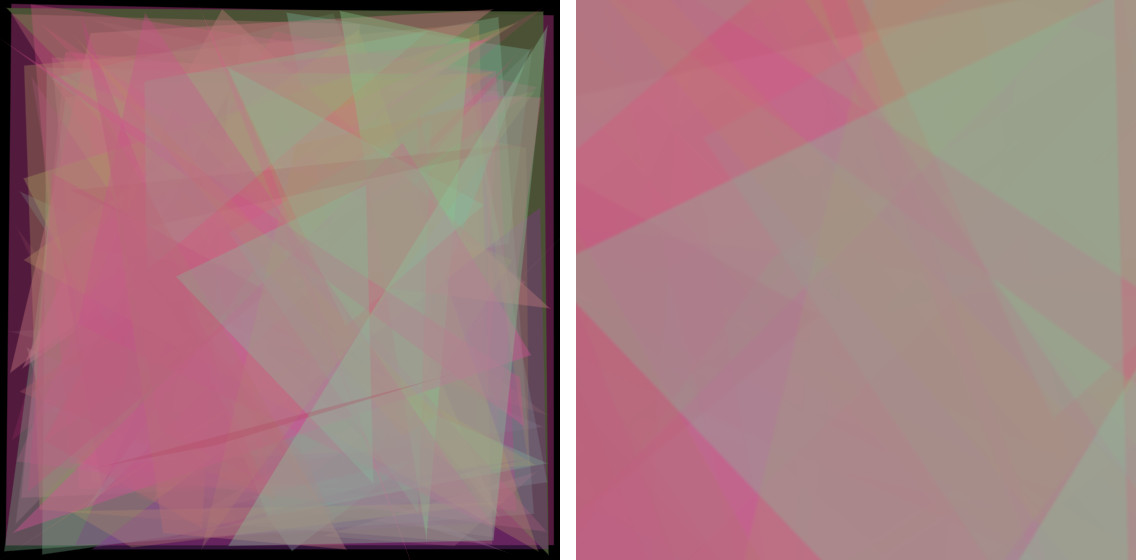
Left: the whole. Right: its middle third, enlarged.
This background is drawn by a Shadertoy shader. Its source:

```glsl
// Translucent shards in pinks, sage and tan piled over a black ground.
// A dark rim and jittered full-size sheets form the body; hashed triangles
// and thin slivers are then alpha-blended on top in loops.

const int SHEETS = 7;
const int SHARDS = 68;
const vec3 PLUM = vec3(0.35, 0.11, 0.26);
const vec3 OLIVE = vec3(0.29, 0.34, 0.20);
const vec3 MAGENTA = vec3(0.74, 0.17, 0.52);

// Three random values in 0..1 from one number
vec3 hash3(float n) {
    vec3 q = fract(n * vec3(0.1031, 0.1030, 0.0973));
    q += dot(q, q.yzx + 33.33);
    return fract((q.xxy + q.yzz) * q.zyx);
}

// Signed distance to the line a-b, negative on its left
float edgeDistance(vec2 p, vec2 a, vec2 b) {
    vec2 d = b - a;
    return dot(p - a, vec2(d.y, -d.x)) / max(length(d), 1e-4);
}

float triangleDistance(vec2 p, vec2 a, vec2 b, vec2 c) {
    vec2 u = b - a, v = c - a;
    float winding = u.x * v.y - u.y * v.x < 0.0 ? -1.0 : 1.0;
    return max(max(winding * edgeDistance(p, a, b),
                   winding * edgeDistance(p, b, c)),
               winding * edgeDistance(p, c, a));
}

// Canvas corner k, counter-clockwise from lower left, pulled inwards
vec2 insetCorner(int k, float seed, float reach) {
    vec2 corner = vec2(k == 1 || k == 2, k >= 2);
    vec2 inset = 0.006 + reach * hash3(seed + float(k) * 7.0).xy;
    return mix(inset, 1.0 - inset, corner);
}

float sheetDistance(vec2 p, float seed, float reach) {
    float d = -1.0;
    for (int k = 0; k < 4; k++) {
        d = max(d, edgeDistance(p, insetCorner(k, seed, reach),
                                   insetCorner((k + 1) % 4, seed, reach)));
    }
    return d;
}

// Weighted pick from the shard colours
vec3 shardColor(float pick) {
    if (pick < 0.25) return vec3(0.86, 0.30, 0.54);  // hot pink
    if (pick < 0.47) return vec3(0.72, 0.47, 0.52);  // dusty rose
    if (pick < 0.68) return vec3(0.50, 0.72, 0.57);  // sage
    if (pick < 0.88) return vec3(0.69, 0.58, 0.38);  // tan
    if (pick < 0.95) return vec3(0.67, 0.23, 0.33);  // crimson
    return vec3(0.52, 0.20, 0.58);                   // violet
}

// Random vertex, slightly favouring the outer parts of the canvas
vec2 shardVertex(float seed) {
    vec2 h = hash3(seed).xy;
    return mix(vec2(0.015), vec2(0.985), mix(h, smoothstep(0.0, 1.0, h), 0.6));
}

vec3 blend(vec3 under, vec3 over, float alpha, float dist, float soft) {
    return mix(under, over, alpha * (1.0 - smoothstep(-soft, soft, dist)));
}

void mainImage(out vec4 fragColor, in vec2 fragCoord) {
    vec2 p = fragCoord / iResolution.xy;
    float soft = max(0.0016, 0.7 / iResolution.y);
    vec3 color = vec3(0.0);

    // Dark rim: plum all round, olive over the upper right half
    color = blend(color, PLUM, 0.92, sheetDistance(p, 11.0, 0.022), soft);
    float olive = triangleDistance(p, insetCorner(1, 47.0, 0.025),
                                      insetCorner(2, 47.0, 0.025),
                                      insetCorner(3, 47.0, 0.025));
    color = blend(color, OLIVE, 0.9, olive, soft);

    // Body: large uneven sheets
    for (int i = 0; i < SHEETS; i++) {
        float seed = 100.0 + 41.0 * float(i);
        vec3 tint = shardColor(fract(0.15 + 0.618 * float(i)) * 0.88);
        color = blend(color, tint, 0.34, sheetDistance(p, seed, 0.17), soft);
    }

    // Shards: broad triangles mixed with slivers
    for (int i = 0; i < SHARDS; i++) {
        float seed = 600.0 + 13.0 * float(i);
        vec3 traits = hash3(seed);
        vec3 look = hash3(seed + 1.0);
        vec2 a = shardVertex(seed + 2.0);
        vec2 b = shardVertex(seed + 3.0);
        vec2 c = shardVertex(seed + 4.0);
        if (traits.x > 0.7) {
            c = mix(a, b, traits.y) + 0.09 * (hash3(seed + 5.0).xy - 0.5);
        }
        vec2 center = (a + b + c) / 3.0;
        float glow = smoothstep(0.35, 0.1, length(center - vec2(0.2, 0.3)));
        vec3 tint = shardColor(look.x) + 0.1 * (hash3(seed + 6.0) - 0.5);
        tint = mix(tint, MAGENTA, 0.45 * glow);
        float alpha = mix(0.13, 0.44, look.y);
        color = blend(color, tint, alpha, triangleDistance(p, a, b, c), soft);
    }

    fragColor = vec4(color, 1.0);
}
```
